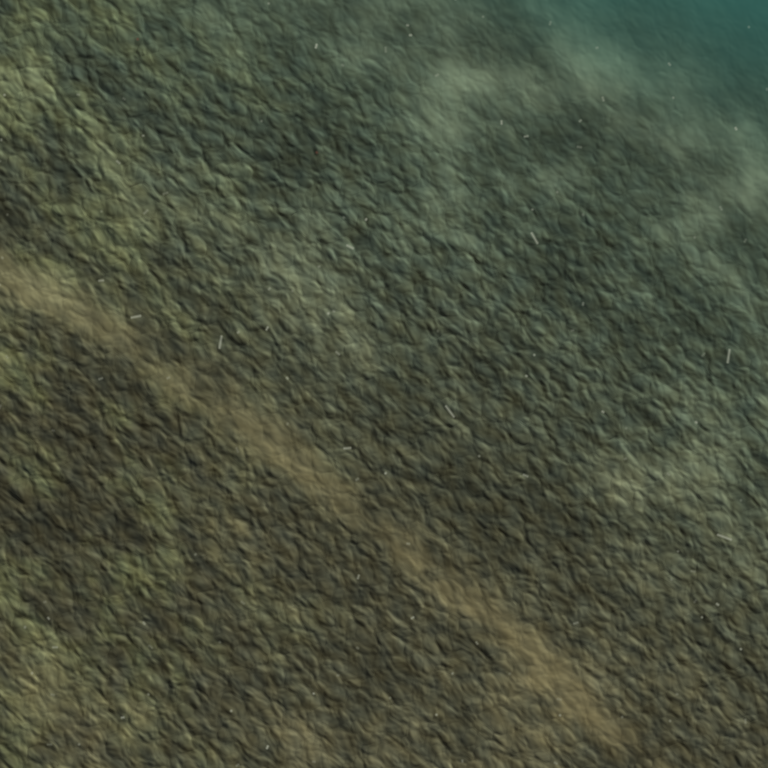
This texture is drawn by a Shadertoy shader. Its source:

```glsl
// Gravelly lake bed under shallow water, with silt drifts, fading to teal depth.

const vec3 GRAVEL_NEAR = vec3(0.285, 0.283, 0.218);
const vec3 GRAVEL_FAR  = vec3(0.275, 0.325, 0.268);
const vec3 SILT_NEAR   = vec3(0.430, 0.400, 0.285);
const vec3 SILT_FAR    = vec3(0.405, 0.455, 0.370);
const vec3 ALGAE       = vec3(0.365, 0.385, 0.260);
const vec3 DEEP_WATER  = vec3(0.180, 0.370, 0.345);
const vec3 PALE_DEBRIS = vec3(0.66, 0.67, 0.60);
const vec3 RUST_DEBRIS = vec3(0.42, 0.27, 0.22);

const float GRAIN_ANGLE   = -0.75;  // the bed runs down to the right
const float GRAIN_STRETCH = 0.66;
const float PEBBLE_SCALE  = 62.0;   // pebbles across the canvas
const float LIGHT_STEP    = 0.0036;
const float RELIEF        = 0.86;

vec2 hash2(vec2 p) {
    vec3 q = fract(p.xyx * vec3(0.1031, 0.1030, 0.0973));
    q += dot(q, q.yzx + 33.33);
    return fract((q.xx + q.yz) * q.zy);
}

vec2 gradientAt(vec2 cell) {
    float angle = 6.2832 * hash2(cell).x;
    return vec2(cos(angle), sin(angle));
}

// Gradient noise, roughly -0.7 to 0.7.
float noise(vec2 p) {
    vec2 i = floor(p), f = p - i;
    vec2 u = f * f * f * (f * (f * 6.0 - 15.0) + 10.0);
    vec2 e = vec2(1.0, 0.0);
    float a = dot(gradientAt(i), f);
    float b = dot(gradientAt(i + e.xy), f - e.xy);
    float c = dot(gradientAt(i + e.yx), f - e.yx);
    float d = dot(gradientAt(i + e.xx), f - e.xx);
    return mix(mix(a, b, u.x), mix(c, d, u.x), u.y);
}

float fbm(vec2 p) {
    float sum = 0.0, gain = 1.0;
    for (int i = 0; i < 4; i++) {
        sum += gain * noise(p);
        p = p * 2.03 + 17.3;
        gain *= 0.5;
    }
    return sum;
}

vec2 alongGrain(vec2 p) {
    float c = cos(GRAIN_ANGLE), s = sin(GRAIN_ANGLE);
    return vec2((c * p.x + s * p.y) * GRAIN_STRETCH, c * p.y - s * p.x) + 20.0;
}

// Height of scattered rounded stones of mixed sizes.
float pebbles(vec2 p) {
    vec2 cell = floor(p);
    float height = 0.0;
    for (int y = -1; y <= 1; y++)
    for (int x = -1; x <= 1; x++) {
        vec2 id = cell + vec2(x, y);
        vec2 toStone = id + hash2(id) - p;
        float radius = mix(0.25, 0.8, hash2(id + 71.0).y);
        height = max(height, radius - dot(toStone, toStone) / radius);
    }
    return height;
}

float bedHeight(vec2 p) {
    vec2 q = alongGrain(p);
    q += 0.005 * vec2(noise(q * 45.0), noise(q * 45.0 + 9.0));
    return 0.60 * pebbles(q * PEBBLE_SCALE) + 0.30 * pebbles(q * PEBBLE_SCALE * 1.8 + 6.0)
         + 0.45 * noise(q * 37.0) + 0.45 * noise(q * 90.0) + 0.22 * noise(q * 175.0);
}

// Sparse slivers: x is coverage, y a random tint.
vec2 debris(vec2 p, float scale, float chance, float maxLength, float width) {
    vec2 id = floor(p * scale);
    vec2 pick = hash2(id + 5.0), shape = hash2(id + 43.0);
    vec2 d = p - (id + 0.25 + 0.5 * hash2(id + 87.0)) / scale;
    float angle = 3.1416 * shape.x;
    vec2 axis = vec2(cos(angle), sin(angle));
    float halfLength = maxLength * shape.y * shape.y;
    d -= axis * clamp(dot(d, axis), -halfLength, halfLength);
    float edge = 0.0012 + 0.5 / iResolution.y;
    float cover = 1.0 - smoothstep(width - edge, width + edge, length(d));
    return vec2(cover * step(pick.x, chance), pick.y / chance * pick.x);
}

void mainImage(out vec4 fragColor, in vec2 fragCoord) {
    vec2 p = fragCoord / iResolution.y;
    vec2 q = alongGrain(p);
    float patches = fbm(q * 5.0);
    float mottle = fbm(q * 14.0 + 40.0);

    // Depth grows towards the upper right.
    float depth = dot(p, vec2(0.45, 0.9)) + 0.04 * patches;
    float far = smoothstep(0.4, 1.1, depth);
    float haze = smoothstep(0.78, 1.25, depth);

    // Silt: one winding drift, loose patches, and a broad veil in the distance.
    float drift = p.y - (0.64 - 0.46 * p.x - 0.36 * p.x * p.x) + 0.035 * mottle;
    float silt = exp(-drift * drift / 0.0013) * smoothstep(-0.7, 0.1, patches + 0.5 * mottle);
    float veil = p.y - (1.24 - 0.55 * p.x) + 0.08 * patches;
    silt += exp(-veil * veil / 0.020) * smoothstep(-0.45, 0.5, patches + 0.7 * mottle)
          * smoothstep(0.2, 0.8, p.x);
    silt = clamp(silt + 0.4 * smoothstep(0.1, 0.7, patches + 0.6 * mottle), 0.0, 1.0);
    float algae = smoothstep(0.5, 0.0, p.x + 0.25 * patches)
                * smoothstep(-0.25, 0.5, mottle + 0.5 * patches + 0.1);

    vec3 color = mix(GRAVEL_NEAR, GRAVEL_FAR, far);
    color = mix(color, ALGAE, 0.65 * algae);
    color = mix(color, mix(SILT_NEAR, SILT_FAR, far), 0.8 * silt);
    color *= 1.0 + 0.18 * patches + 0.20 * mottle;

    // Stones lit from the upper right, softened by silt and water.
    float height = bedHeight(p);
    float slope = height - bedHeight(p + LIGHT_STEP * vec2(0.64, 0.77));
    float clarity = (1.0 - 0.55 * silt) * (1.0 - 0.70 * haze);
    float shade = RELIEF * slope + 0.28 * (height - 0.36);
    color *= 1.0 + clarity * clamp(shade, -0.58, 0.65);
    color += clarity * vec3(0.020, 0.004, -0.018) * noise(q * 60.0 + 8.0);

    color = mix(color, DEEP_WATER, 0.85 * smoothstep(1.1, 1.38, depth));

    // Floating bits and pale flecks.
    vec2 twig = debris(p, 8.0, 0.16, 0.009, 0.0016);
    vec2 fleck = debris(p + 3.7, 32.0, 0.10, 0.0025, 0.0015);
    color = mix(color, mix(PALE_DEBRIS, RUST_DEBRIS, step(0.5, twig.y)), 0.6 * twig.x);
    color = mix(color, PALE_DEBRIS, (0.25 + 0.5 * fleck.y) * fleck.x);

    fragColor = vec4(clamp(color, 0.0, 1.0), 1.0);
}
```
